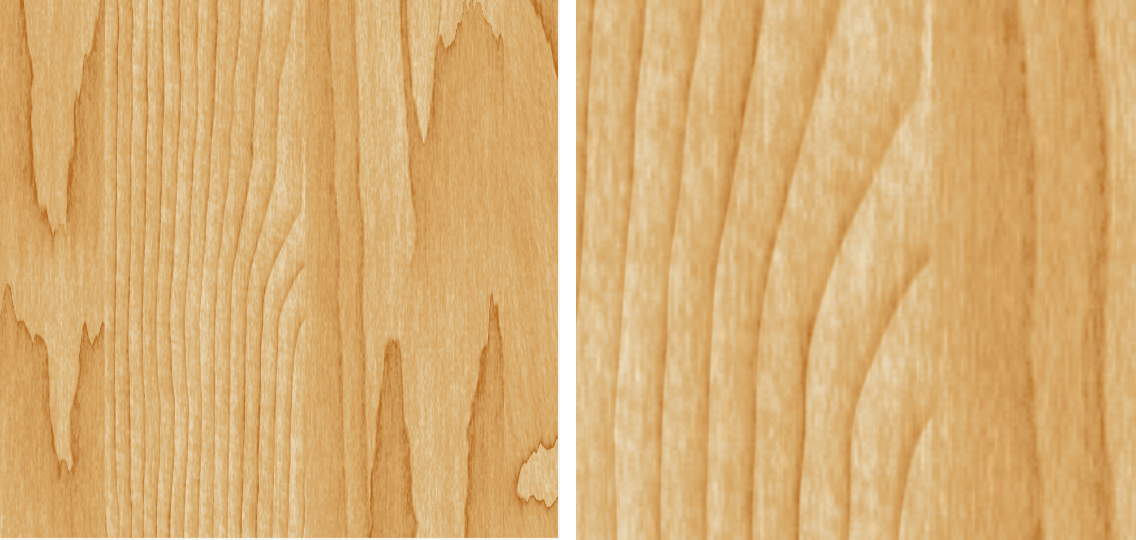
Left: the whole. Right: its middle third, enlarged.
Write a Shadertoy shader that draws this texture.

```glsl
// Varnished softwood panel made of four vertical boards.
// Growth rings are contours of a bent phase field; the flame figures are
// ragged tapered lobes with a dark rim. Stretched noise adds the fibres.

float hash(vec2 p) {
    vec3 q = fract(vec3(p.xyx) * 0.1031);
    q += dot(q, q.yzx + 33.33);
    return fract((q.x + q.y) * q.z);
}

float noise(vec2 p) {
    vec2 i = floor(p), f = fract(p);
    f = f * f * (3.0 - 2.0 * f);
    return mix(mix(hash(i), hash(i + vec2(1, 0)), f.x),
               mix(hash(i + vec2(0, 1)), hash(i + vec2(1, 1)), f.x), f.y);
}

// Noise centred on zero
float wobble(vec2 p) { return noise(p) - 0.5; }

// Tapered lobe opening up (dir = 1) or down (dir = -1); positive inside
float lobe(vec2 p, vec2 tip, vec2 size, float power, float dir) {
    float s = (p.y - tip.y) * dir / size.y;
    float halfWidth = s > 0.0 ? size.x * pow(s, power) : s * size.y * 0.3;
    return halfWidth - abs(p.x - tip.x);
}

// Stain on the positive side of an edge: thin dark rim and a wide fade
float stain(float d, float fade) {
    float inside = smoothstep(-0.004, 0.002, d);
    float depth = max(d, 0.0);
    return inside * (0.34 * exp(-depth / 0.007) + 0.46 * exp(-depth / fade));
}

float flameBoard(vec2 p) {
    float tongue = lobe(p, vec2(0.108, 0.56), vec2(0.046, 0.2), 0.45, 1.0);
    float inner = lobe(p, vec2(0.16, 0.86), vec2(0.03, 0.14), 0.5, -1.0);
    vec2 tip = vec2(0.115 + 0.03 * (0.3 - p.y), 0.14);
    float neck = lobe(p, tip, vec2(0.026, 0.2), 0.45, 1.0);
    float funnel = max(neck, lobe(p, tip, vec2(0.11, 0.34), 3.0, 1.0));
    float tone = 0.24 + stain(max(-tongue, inner), 0.04) * smoothstep(0.5, 0.6, p.y);
    return tone + stain(-funnel, 0.07) * smoothstep(0.53, 0.44, p.y);
}

// Narrow straight rings on the left, wide stepped ones on the right
float ringBoard(vec2 p, float u) {
    float down = 1.0 - p.y;
    float bendAt = 0.3 + 0.24 * u * u * u;
    float bend = smoothstep(bendAt - 0.17, bendAt + 0.17, down);
    float phase = 15.0 * u - 4.5 * u * u + u * u * (1.9 * bend + 1.7 * down);
    phase += 0.4 * wobble(vec2(u * 3.0, p.y * 5.0)) + 0.12 * wobble(vec2(u * 9.0, p.y * 20.0));
    float f = fract(phase);
    float late = smoothstep(0.1, 0.95, f) * 0.3;
    float line = smoothstep(0.74, 0.93, f) * 0.34;
    float release = 1.0 - smoothstep(0.93, 1.0, f);
    float strength = 0.75 + 0.5 * noise(vec2(floor(phase) * 7.3, p.y * 3.0));
    float paleEdge = 1.0 - 0.6 * smoothstep(0.86, 1.0, u) * smoothstep(0.4, 0.7, p.y);
    float ripple = 0.16 * wobble(vec2(p.x * 60.0, p.y * 110.0 + p.x * 60.0));
    return 0.08 + (late + line) * release * strength * paleEdge + ripple;
}

// Calm edges for the stripes, ragged ones for the flames
float stripeBoard(vec2 calm, vec2 p) {
    float down = 1.0 - calm.y;
    float tone = 0.2;
    tone += stain(0.59 + 0.03 * down - calm.x, 0.09) * 0.75;
    tone += stain(0.636 + 0.024 * down - calm.x, 0.026) * 0.75;
    float paleTongue = lobe(calm, vec2(0.758, 0.725), vec2(0.032, 0.28), 0.6, 1.0);
    float cloud = lobe(p, vec2(0.85, 0.97), vec2(0.1, 0.3), 0.4, -1.0);
    float leftFlank = 0.02 - abs(calm.x - 0.752) + 0.06 * (calm.y - 0.72);
    float around = min(max(cloud, leftFlank), -paleTongue);
    float cloudTone = stain(around, 0.09) * smoothstep(0.34, 0.65, p.y);
    float lowFlame = lobe(p, vec2(0.703, 0.36), vec2(0.042, 0.36), 0.6, -1.0);
    float sideFlame = lobe(p, vec2(0.882, 0.43), vec2(0.046, 0.36), 0.8, -1.0);
    return tone + cloudTone + stain(lowFlame, 0.08) + stain(sideFlame, 0.06);
}

float knotBoard(vec2 p) {
    float tone = 0.38 + stain(p.x - 0.95 - 0.33 * (1.0 - p.y), 0.03);
    vec2 q = p - vec2(0.99, 0.125);
    float knot = 0.063 - length(vec2(q.x * 0.95, q.y * 1.15 - q.x * 0.5));
    float patchTone = 0.12 + 0.12 * wobble(vec2(p.x * 12.0, p.y * 130.0));
    return mix(tone + stain(-knot, 0.015), patchTone, smoothstep(-0.002, 0.003, knot));
}

vec3 woodColor(float tone) {
    const vec3 pale = vec3(0.885, 0.775, 0.595), straw = vec3(0.855, 0.70, 0.465);
    const vec3 honey = vec3(0.84, 0.645, 0.38), tan_ = vec3(0.80, 0.585, 0.325);
    const vec3 brown = vec3(0.74, 0.475, 0.19);
    float t = clamp(tone, -0.2, 1.1) * 4.0;
    vec3 c = mix(pale, straw, min(t, 1.0));
    c = mix(c, honey, clamp(t - 1.0, 0.0, 1.0));
    c = mix(c, tan_, clamp(t - 2.0, 0.0, 1.0));
    return mix(c, brown, max(t - 3.0, 0.0));
}

void mainImage(out vec4 fragColor, in vec2 fragCoord) {
    vec2 uv = fragCoord / iResolution.xy;
    const vec3 joints = vec3(0.187, 0.545, 0.9);
    vec3 side = smoothstep(joints - 0.0015, joints + 0.0015, vec3(uv.x));

    // Ragged edges follow the fibres
    vec2 ragged = uv;
    ragged.x += 0.02 * wobble(uv * vec2(5.0, 9.0)) + 0.007 * wobble(uv * vec2(30.0, 35.0));
    ragged.y += 0.10 * wobble(uv * vec2(60.0, 3.0)) + 0.05 * wobble(uv * vec2(170.0, 6.0));
    vec2 calm = mix(uv, ragged, 0.35);

    float u = clamp((uv.x - joints.x) / (joints.y - joints.x), 0.0, 1.0);
    float tone = mix(flameBoard(ragged), ringBoard(uv, u), side.x);
    tone = mix(tone, stripeBoard(calm, ragged), side.y);
    tone = mix(tone, knotBoard(calm), side.z);

    // Fibres, pores and broad shading; the last board leans
    vec2 fibre = vec2(uv.x + 0.13 * side.z * uv.y, uv.y);
    tone += 0.12 * wobble(fibre * vec2(45.0, 2.0)) + 0.16 * wobble(fibre * vec2(130.0, 5.0));
    tone += 0.24 * wobble(fibre * vec2(300.0, 22.0)) + 0.30 * wobble(fibre * vec2(430.0, 120.0));
    tone += 0.16 * wobble(uv * vec2(9.0, 2.5)) + 0.12 * wobble(uv * 400.0 + 17.0);
    float pore = smoothstep(0.78, 0.95, noise(fibre * vec2(300.0, 50.0) + 71.0));
    vec3 color = woodColor(tone) + 0.03 * pore;

    // Thin white margin at the right and bottom
    float margin = max(smoothstep(0.9955, 0.9975, uv.x), smoothstep(0.005, 0.003, uv.y));
    fragColor = vec4(mix(color, vec3(0.97, 0.96, 0.94), margin), 1.0);
}
```
